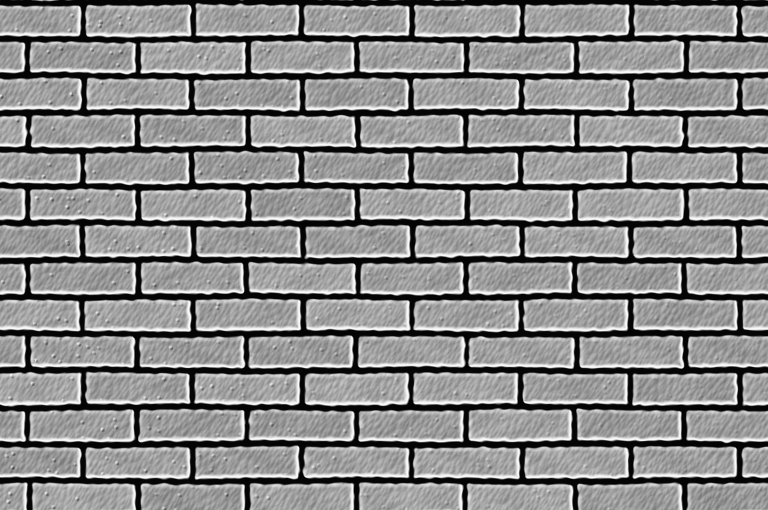
Give the GLSL for this texture, as a WebGL 2 fragment shader.

```glsl
#version 300 es
precision highp float;

uniform vec2 u_resolution;
out vec4 fragColor;

// Layout, in canvas heights
const vec2 PITCH = vec2(0.2147, 0.0722);
const vec2 FIRST_JOINT = vec2(0.163, 0.0045);
const vec2 HALF_JOINT = vec2(0.0054, 0.0062);
const float JOINT_JITTER = 0.024;
const float COURSE_WAVE = 0.0013;
const float EDGE_ROUGHNESS = 0.0022;
const float CORNER_RADIUS = 0.005;
const float EDGE_SOFTNESS = 0.0022;

// Rim widths and strengths
const float RIM_START = 0.0025;
const float RIM_END = 0.0105;
const float BRIGHT_RIM = 1.0;
const float FAINT_RIM = 0.42;

// Surface relief
const vec2 STREAK_SCALE = vec2(130.0, 52.0);
const float STREAK_TILT = 0.55;
const float STREAK_DEPTH = 0.17;
const float GRAIN_DEPTH = 0.09;
const vec2 LIGHT_STEP = vec2(0.0026, -0.0026);
const float PIT_SCALE = 42.0;
const float PIT_DEPTH = 0.24;

// Colours
const vec3 MORTAR = vec3(0.015);
const vec3 FACE = vec3(0.615);
const vec3 HIGHLIGHT = vec3(0.98);

float hash(vec2 p) {
    vec3 q = fract(vec3(p.xyx) * 0.1031);
    q += dot(q, q.yzx + 33.33);
    return fract((q.x + q.y) * q.z);
}

vec2 hash2(vec2 p) {
    return vec2(hash(p), hash(p + 57.3));
}

// Distance to the nearest scattered point, and a random value of its cell
vec2 cellular(vec2 p) {
    vec2 cell = floor(p), nearest = vec2(8.0, 0.0);
    for (int j = -1; j <= 1; j++)
    for (int i = -1; i <= 1; i++) {
        vec2 id = cell + vec2(i, j);
        float d = length(id + hash2(id) - p);
        if (d < nearest.x) nearest = vec2(d, hash(id + 19.7));
    }
    return nearest;
}

float streakHeight(vec2 p) {
    float c = cos(STREAK_TILT), s = sin(STREAK_TILT);
    vec2 q = vec2(c * p.x - s * p.y, s * p.x + c * p.y);
    return cellular(q * STREAK_SCALE + 40.0).x;
}

float grainHeight(vec2 p) {
    return cellular(p * 75.0 + 90.0).x;
}

float pitHeight(vec2 p) {
    vec2 c = cellular(p * PIT_SCALE + 11.0);
    return -step(0.72, c.y) * (1.0 - smoothstep(0.04, 0.2, c.x));
}

float jointAt(float k, float row) {
    return k + JOINT_JITTER * (hash(vec2(k, row) + 31.0) - 0.5);
}

float rim(float d) {
    return 1.0 - smoothstep(RIM_START, RIM_END, d);
}

void main() {
    vec2 p = gl_FragCoord.xy / u_resolution.y;
    float pixel = 1.0 / u_resolution.y;

    // Running bond: courses counted from the top, odd ones shifted by half
    float wave = sin(p.x * 9.0 + p.y * 23.0) + 0.5 * sin(p.x * 31.0 - p.y * 17.0);
    float v = (1.0 - p.y - FIRST_JOINT.y + COURSE_WAVE * wave) / PITCH.y;
    float row = floor(v);
    float u = (p.x - FIRST_JOINT.x) / PITCH.x + 0.5 * mod(row, 2.0);
    float column = floor(u);

    // Distances from the four sides, with ragged edges
    float ragged = sin(p.x * 170.0 + 3.0 * sin(p.y * 90.0))
                 + sin(p.y * 210.0 + 4.0 * sin(p.x * 73.0));
    float bump = 1.0 - smoothstep(0.0, 0.35, cellular(p * 24.0).x);
    float rough = EDGE_ROUGHNESS * (0.25 * ragged + 0.9 * bump);
    vec2 nearSide = vec2(u - jointAt(column, row), v - row) * PITCH - HALF_JOINT + rough;
    vec2 farSide = vec2(jointAt(column + 1.0, row) - u, row + 1.0 - v) * PITCH - HALF_JOINT + rough;
    vec2 side = min(nearSide, farSide);
    vec2 corner = CORNER_RADIUS - side;
    float inside = CORNER_RADIUS - length(max(corner, 0.0)) - min(max(corner.x, corner.y), 0.0);

    // Relief lit from the lower right; pits fade toward the right
    vec2 lit = p + LIGHT_STEP;
    float wear = mix(1.0, 0.3, p.x * u_resolution.y / u_resolution.x);
    float relief = STREAK_DEPTH * (streakHeight(p) - streakHeight(lit))
                 + GRAIN_DEPTH * (grainHeight(p) - grainHeight(lit))
                 + PIT_DEPTH * wear * (pitHeight(p) - pitHeight(lit));
    float tone = 0.06 * (hash(vec2(column, row) + 7.0) - 0.5)
               + 0.02 * sin(p.x * 47.0 + 2.0 * sin(p.y * 60.0));
    vec3 color = FACE + relief + tone;

    // Strong lower and right rims, faint upper and left ones
    float bright = BRIGHT_RIM * max(rim(farSide.x), rim(farSide.y));
    float faint = FAINT_RIM * (1.0 + 0.3 * ragged) * max(rim(nearSide.x), rim(nearSide.y));
    color = mix(color, HIGHLIGHT, clamp(max(bright, faint), 0.0, 1.0));

    float soft = max(EDGE_SOFTNESS, pixel);
    color = mix(MORTAR, color, smoothstep(-soft, soft, inside));
    fragColor = vec4(clamp(color, 0.0, 1.0), 1.0);
}
```
